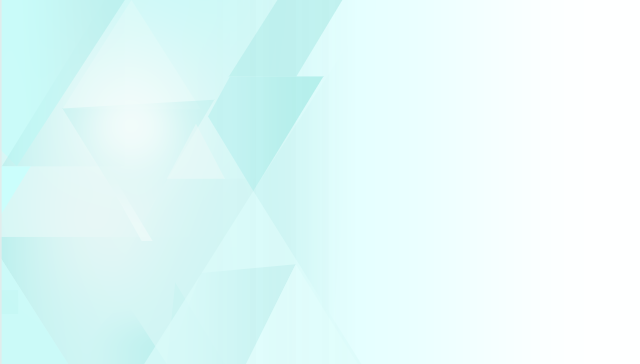
Write a WebGL 2 fragment shader that draws this background.

```glsl
#version 300 es
precision highp float;
// Pale aqua backdrop: translucent slanted facets on the left fading to white on the right.

uniform vec2 u_resolution;
out vec4 fragColor;

const vec3 TEAL = vec3(0.70, 0.93, 0.92);
const vec3 AQUA = vec3(0.78, 0.99, 0.98);
const vec3 MIST = vec3(0.96, 0.99, 0.985);

// Signed distance to the line a-b, positive on its right
float edge(vec2 p, vec2 a, vec2 b) {
    vec2 e = normalize(b - a);
    return dot(p - a, vec2(e.y, -e.x));
}

// Antialiased coverage; the canvas is 100 units high
float cover(float d) {
    return clamp(d * u_resolution.y / 100.0 + 0.5, 0.0, 1.0);
}

// Convex facets with clockwise corners
float tri(vec2 p, vec2 a, vec2 b, vec2 c) {
    return cover(min(edge(p, a, b), min(edge(p, b, c), edge(p, c, a))));
}

float quad(vec2 p, vec2 a, vec2 b, vec2 c, vec2 d) {
    return cover(min(min(edge(p, a, b), edge(p, b, c)), min(edge(p, c, d), edge(p, d, a))));
}

float glow(vec2 p, vec2 center, float radius) {
    vec2 q = (p - center) / radius;
    return exp(-dot(q, q));
}

float hash(float n) {
    n = fract(n * 0.1031);
    n *= n + 33.33;
    return fract(n * (n + n));
}

void main() {
    vec2 p = gl_FragCoord.xy * 100.0 / u_resolution.y;
    float x = p.x * 175.34 * u_resolution.y / (100.0 * u_resolution.x);
    p.x = x;

    // Horizontal wash
    vec3 col = mix(vec3(0.82, 0.965, 0.96), vec3(0.90, 1.0, 1.0), smoothstep(64.0, 104.0, x));
    col = mix(col, vec3(0.995, 1.0, 1.0), smoothstep(94.0, 164.0, x));

    // Soft light behind the facets
    col = mix(col, AQUA, 0.5 * glow(p, vec2(48.0, 102.0), 22.0));
    col = mix(col, MIST, 0.75 * glow(p, vec2(33.0, 67.0), 24.0));
    col = mix(col, vec3(0.92, 0.97, 0.965), 0.8 * glow(p, vec2(26.0, 38.0), 22.0));

    // Upper left facets
    float corner = tri(p, vec2(-40.0, 100.0), vec2(34.2, 100.0), vec2(4.6, 54.3));
    col = mix(col, AQUA, 0.8 * corner * (1.0 - smoothstep(8.0, 30.0, x)));
    col = mix(col, TEAL, 0.65 * corner * smoothstep(2.0, 34.0, x));
    float slant = quad(p, vec2(0.5, 54.3), vec2(28.7, 100.0), vec2(34.2, 100.0), vec2(34.2, 54.3));
    col = mix(col, TEAL, 0.65 * slant * exp(-x / 11.0));
    float peak = tri(p, vec2(17.1, 70.0), vec2(36.0, 100.0), vec2(55.0, 70.0));
    col = mix(col, MIST, 0.22 * peak);

    // Left margin facets
    float wedge = tri(p, vec2(-0.5, 54.3), vec2(8.4, 54.3), vec2(-0.5, 39.8));
    col = mix(col, vec3(0.79, 1.0, 0.99), 0.9 * wedge);
    float shelf = cover(34.9 - p.y) * cover(edge(p, vec2(18.7, 0.0), vec2(0.4, 28.8)));
    col = mix(col, TEAL, 0.75 * shelf * exp(-x / 13.0));
    float below = tri(p, vec2(-0.5, 30.2), vec2(18.7, 0.0), vec2(-0.5, 0.0));
    col = mix(col, AQUA, 0.65 * below);
    col = mix(col, TEAL, 0.2 * cover(5.0 - x) * cover(3.3 - abs(p.y - 17.0)));

    // Lower facets
    float body = quad(p, vec2(45.7, 50.9), vec2(71.5, 50.9), vec2(40.0, 0.0), vec2(18.7, 0.0));
    col = mix(col, vec3(0.80, 0.945, 0.94), 0.25 * body * smoothstep(28.0, 60.0, x));
    float foot = tri(p, vec2(34.0, 18.0), vec2(45.7, 0.0), vec2(18.7, 0.0));
    col = mix(col, TEAL, 0.6 * foot * smoothstep(22.0, 45.0, x) * (1.0 - smoothstep(4.0, 17.0, p.y)));
    float fold = tri(p, vec2(48.0, 22.4), vec2(61.6, 0.0), vec2(45.7, 0.0));
    col = mix(col, TEAL, 0.2 * fold);

    // Shade right of the crossing, and the pale peak below it
    float sail = tri(p, vec2(69.4, 47.5), vec2(98.0, 92.0), vec2(91.3, 12.2));
    col = mix(col, vec3(0.79, 0.955, 0.95), 0.55 * sail * (1.0 - smoothstep(74.0, 96.0, x)));
    float tent = tri(p, vec2(69.4, 47.5), vec2(99.0, 0.0), vec2(39.5, 0.0));
    col = mix(col, vec3(0.86, 0.985, 0.98), 0.7 * tent);
    float crease = quad(p, vec2(55.0, 25.0), vec2(81.0, 27.4), vec2(67.4, 0.0), vec2(45.7, 0.0));
    col = mix(col, vec3(0.76, 0.94, 0.935), 0.6 * crease * smoothstep(46.0, 74.0, x));
    float fin = tri(p, vec2(81.0, 27.4), vec2(98.0, 0.0), vec2(67.4, 0.0));
    col = mix(col, vec3(0.89, 0.995, 0.99), 0.6 * fin);

    // Central hanging facet, its pale neighbour and a light streak
    float pendant = tri(p, vec2(17.1, 70.2), vec2(58.7, 72.6), vec2(37.7, 37.0));
    float rim = 1.0 - glow(p, vec2(36.0, 65.0), 14.0);
    col = mix(col, vec3(0.74, 0.94, 0.93), 0.6 * pendant * rim * smoothstep(40.0, 70.0, p.y));
    col = mix(col, MIST, 0.6 * glow(p, vec2(36.5, 65.0), 11.0));
    float facet = tri(p, vec2(53.7, 66.0), vec2(61.6, 50.9), vec2(45.7, 50.9));
    col = mix(col, vec3(0.91, 0.975, 0.97), 0.6 * facet);
    float streak = quad(p, vec2(27.0, 55.0), vec2(29.0, 55.0), vec2(41.8, 33.8), vec2(38.8, 33.8));
    col = mix(col, MIST, 0.5 * streak * (1.0 - smoothstep(34.0, 54.0, p.y)));

    // Strong teal ribbon and the inverted triangle beneath it
    float ribbon = quad(p, vec2(76.0, 100.0), vec2(93.8, 100.0), vec2(81.2, 79.0), vec2(62.7, 79.0));
    col = mix(col, vec3(0.735, 0.94, 0.93), 0.85 * ribbon);
    float kite = quad(p, vec2(63.0, 79.0), vec2(88.6, 79.0), vec2(69.4, 47.5), vec2(57.0, 68.0));
    vec3 kiteColor = mix(vec3(0.76, 0.95, 0.945), vec3(0.70, 0.935, 0.92), smoothstep(60.0, 86.0, x));
    col = mix(col, kiteColor, 0.92 * kite);

    // Faint vertical grain and the pale left border
    float grain = smoothstep(50.0, 68.0, x) * (1.0 - smoothstep(88.0, 104.0, x));
    col += 0.008 * grain * (hash(floor(x / 1.8)) - 0.5);
    col = mix(col, vec3(0.89, 0.92, 0.92), 0.9 * cover(0.45 - x));

    fragColor = vec4(clamp(col, 0.0, 1.0), 1.0);
}
```
